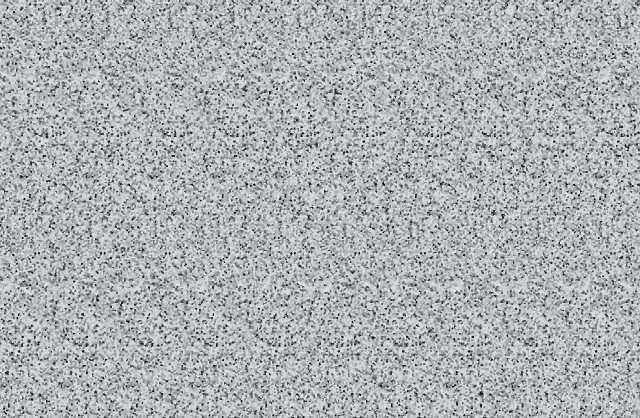
Reproduce this pattern procedurally as a Shadertoy shader.

```glsl
vec3 hash3(vec2 p) {
    vec3 q = fract(p.xyx * vec3(0.1031, 0.1030, 0.0973));
    q += dot(q, q.yxz + 33.33);
    return fract((q.xxy + q.yzz) * q.zyx);
}

// Ten repeats across and two down, with the upper row shifted sideways
vec2 wrapCell(vec2 cell, out vec2 tile) {
    float row = floor(cell.y / 118.0);
    cell.x -= 11.0 * row;
    tile = vec2(floor(cell.x / 36.0), row);
    return mod(cell, vec2(36.0, 118.0));
}

// Brightness of one mineral grain
float grainTone(vec2 cell) {
    vec2 tile;
    vec2 key = wrapCell(cell, tile);
    float h = hash3(key + 7.3).z;

    // A few grains differ from one repeat to the next
    vec3 variation = hash3(key + tile * vec2(37.0, 91.0) + 151.0);
    if (variation.x < 0.18) h = variation.y;

    // Soft drifts in density, periodic over the tile
    vec2 a = 6.28318 * key / vec2(36.0, 118.0);
    float drift = sin(a.x + 2.0 * a.y) + 0.7 * sin(3.0 * a.y - a.x + 1.4);
    h = pow(max(h, 0.01), 1.0 - 0.04 * drift);

    // Pale slanted vein
    vec2 v = key - vec2(23.5, 61.0);
    float vein = (1.0 - smoothstep(0.6, 2.0, abs(v.x + 0.25 * v.y)))
               * (1.0 - smoothstep(6.0, 12.0, abs(v.y)));
    float tone = clamp(0.88 + 0.20 * log(h), 0.10, 0.89);
    return mix(tone, 0.77, 0.6 * vein);
}

// Nearest cellular point gives each grain a flat, irregular shape
float granite(vec2 p) {
    vec2 base = floor(p);
    vec2 nearest = base;
    float best = 9.0;
    for (int y = -1; y <= 1; y++)
    for (int x = -1; x <= 1; x++) {
        vec2 cell = base + vec2(x, y);
        vec2 tile;
        vec2 jitter = hash3(wrapCell(cell, tile)).xy;
        vec2 d = cell + 0.05 + 0.9 * jitter - p;
        float dist = dot(d, d);
        if (dist < best) {
            best = dist;
            nearest = cell;
        }
    }
    return grainTone(nearest);
}

void mainImage(out vec4 fragColor, in vec2 fragCoord) {
    // Four samples per pixel smooth the grain edges
    float tone = 0.0;
    for (int y = 0; y < 2; y++)
    for (int x = 0; x < 2; x++) {
        vec2 offset = 0.5 * vec2(x, y) - 0.25;
        vec2 p = (fragCoord + offset) / iResolution.x * 360.0;
        // Gentle wander of the columns
        p.x += 1.1 * sin(p.y * 0.033) + 0.8 * sin(p.x * 0.036 + p.y * 0.015);
        tone += 0.25 * granite(p);
    }
    // Cool grey, slightly bluer in the dark grains
    vec3 color = tone + vec3(-0.005, 0.0, 0.015) * (1.3 - 0.5 * tone);
    fragColor = vec4(color, 1.0);
}
```
